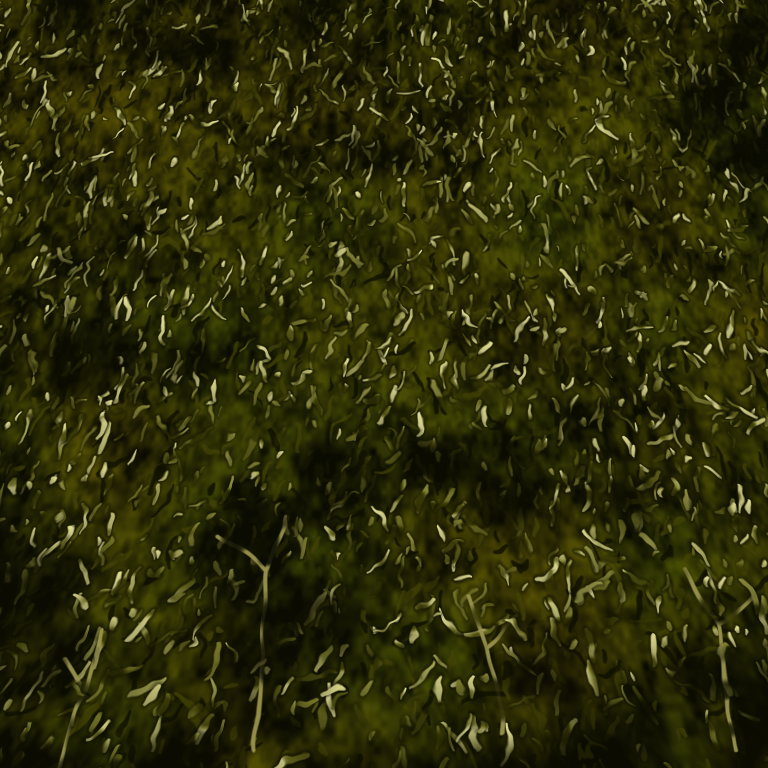
Reproduce this texture procedurally as a WebGL 1 fragment shader.

```glsl
precision highp float;
// Dark, sunlit meadow grass with glinting thin blades and a few dry forked stalks.
uniform vec2 u_resolution;

const vec3 SHADE_COLOR = vec3(0.055, 0.055, 0.006);
const vec3 LEAF_COLOR = vec3(0.26, 0.26, 0.02);
const vec3 GLOSS_COLOR = vec3(0.46, 0.46, 0.16);
const vec3 STRAW_COLOR = vec3(0.88, 0.87, 0.58);
const vec3 STALK_COLOR = vec3(0.50, 0.48, 0.25);
const float NEAR_CELLS = 19.0;    // blade cells per canvas at the bottom
const float FAR_CELLS = 34.0;     // blade cells per canvas at the top
const float BLADE_WIDTH = 0.075;  // half width, in cells
const float BLADE_CHANCE = 0.75;
const float RAGGEDNESS = 0.15;    // blade distortion, in cells
const float HALO = 0.14;          // width of the shadow around a blade, in cells
const float SOFTNESS = 0.0014;    // edge blur, in canvas units
const float MEAN_TONE = 0.143;
const float DARKEST_TONE = 0.045;
const float STALK_WIDTH = 0.0027;
const int LAYERS = 7;
const int SHADE_LAYERS = 2;
const int STALKS = 4;

vec2 hash2(vec2 p) {
  vec3 q = fract(vec3(p.xyx) * vec3(0.1031, 0.1030, 0.0973));
  q += dot(q, q.yzx + 33.33);
  return fract((q.xx + q.yz) * q.zy);
}

vec2 noise2(vec2 p) {
  vec2 i = floor(p), f = fract(p);
  f = f * f * (3.0 - 2.0 * f);
  vec2 low = mix(hash2(i), hash2(i + vec2(1.0, 0.0)), f.x);
  vec2 high = mix(hash2(i + vec2(0.0, 1.0)), hash2(i + 1.0), f.x);
  return mix(low, high, f.y);
}

float noise(vec2 p) {
  return noise2(p).x;
}

float segment(vec2 p, vec2 a, vec2 b) {
  vec2 ab = b - a;
  return length(p - a - ab * clamp(dot(p - a, ab) / dot(ab, ab), 0.0, 1.0));
}

// Coverage (x), position along the blade (y) and surrounding shadow (z).
vec3 blade(vec2 p, vec2 cell, float soft) {
  vec2 place = hash2(cell), form = hash2(cell + 57.3), bend = hash2(cell + 113.7);
  float spread = form.x * 2.0 - 1.0;
  float angle = 0.2 + 0.45 * spread + 0.8 * spread * spread * spread;
  vec2 axis = vec2(sin(angle), cos(angle));
  vec2 q = p - cell - place;
  float along = dot(q, axis), across = dot(q, vec2(axis.y, -axis.x));
  float halfLength = mix(0.09, 0.52, form.y * form.y);
  float t = clamp(along / halfLength, -1.0, 1.0);
  across -= (bend.x - 0.5) * 0.6 * halfLength * (t * t - 0.4);
  float d = length(vec2(across, along - t * halfLength));
  float width = BLADE_WIDTH * mix(0.55, 1.2, bend.y) * (1.0 - 0.35 * t * t);
  float cover = 1.0 - smoothstep(width - soft, width + soft, d);
  return vec3(cover, t, 1.0 - smoothstep(width, width + HALO, d));
}

vec3 ground(vec2 uv, vec2 field, out float light) {
  float patches = noise(uv * vec2(5.0, 7.0) + 8.3) - 0.5;
  float tufts = noise(uv * vec2(12.0, 15.0) + 63.0) - 0.5;
  float clumps = noise(field * 0.9 + 21.0) - 0.5;
  float fibres = noise(field * vec2(2.8, 2.0) + 47.0) - 0.5;
  float specks = noise(field * vec2(6.0, 4.5) + 17.0) - 0.5;
  float tone = MEAN_TONE + 0.02 * (uv.y - 0.5) + 0.17 * patches + 0.12 * tufts + 0.10 * clumps;
  light = smoothstep(0.04, 0.15, tone);
  tone += (0.17 * fibres + 0.10 * specks) * mix(0.4, 1.0, light);
  tone = clamp(tone, DARKEST_TONE, 0.30);
  float warmth = noise(uv * 7.0 + 81.0) - 0.5;
  return vec3(tone * (1.0 + 0.22 * warmth), tone, 0.003 + 0.04 * tone);
}

vec3 drawBlades(vec3 color, vec2 field, float scale, float light) {
  float soft = SOFTNESS * scale;
  vec2 ragged = field + RAGGEDNESS * (noise2(field * 4.0 + 5.0) - 0.5);
  float glint = smoothstep(0.22, 0.58, noise(field * 2.6 + 131.0));
  for (int layer = 0; layer < LAYERS; layer++) {
    bool shaded = layer < SHADE_LAYERS;
    vec2 p = ragged * (shaded ? 0.85 : 1.0) + float(layer) * vec2(37.37, 61.71);
    vec2 base = floor(p);
    for (int y = -1; y <= 1; y++) {
      for (int x = -1; x <= 1; x++) {
        vec2 cell = base + vec2(float(x), float(y));
        vec2 kind = hash2(cell + 171.9);
        vec3 shape = blade(p, cell, soft);
        float present = step(kind.x, BLADE_CHANCE);
        float gloss = kind.y * mix(0.6, 1.0, light) * mix(0.45, 1.0, glint);
        vec3 tint = mix(LEAF_COLOR, GLOSS_COLOR, smoothstep(0.2, 0.55, gloss));
        tint = mix(tint, STRAW_COLOR, smoothstep(0.45, 0.95, gloss));
        tint *= 0.9 + 0.1 * shape.y;
        float alpha = shape.x * present * mix(0.3, 1.0, light) * smoothstep(0.0, 0.5, gloss);
        if (shaded) {
          tint = mix(SHADE_COLOR, LEAF_COLOR * mix(0.5, 1.0, light), step(0.6, kind.y));
          alpha = 0.8 * shape.x * present;
        } else {
          color = mix(color, SHADE_COLOR, 0.6 * shape.z * present * kind.y);
        }
        color = mix(color, tint, alpha);
      }
    }
  }
  return color;
}

// Dry stems near the viewer, each ending in an uneven fork.
vec3 drawStalks(vec3 color, vec2 uv) {
  vec2 p = uv + 0.010 * (noise2(uv * 28.0) - 0.5);
  for (int i = 0; i < STALKS; i++) {
    float id = float(i);
    vec2 a = hash2(vec2(id, 5.1)), b = hash2(vec2(id, 19.4));
    vec2 root = vec2((id + a.x) / float(STALKS), 0.12 * a.y - 0.07);
    vec2 joint = root + vec2(0.08 * (b.x - 0.5), mix(0.08, 0.24, b.y));
    float d = segment(p, root, joint);
    d = min(d, segment(p, joint, joint + vec2(-0.06 * b.y - 0.01, 0.03 + 0.05 * a.x)));
    d = min(d, segment(p, joint, joint + vec2(0.015 + 0.04 * a.x, 0.03 + 0.05 * b.x)));
    float cover = 1.0 - smoothstep(STALK_WIDTH - SOFTNESS, STALK_WIDTH + SOFTNESS, d);
    float wear = smoothstep(0.25, 0.6, noise(uv * 40.0 + id * 11.0));
    color = mix(color, STALK_COLOR * mix(0.7, 1.2, wear), cover * mix(0.2, 0.95, wear));
  }
  return color;
}

void main() {
  vec2 uv = gl_FragCoord.xy / u_resolution;
  // Perspective: cells shrink towards the top.
  float scale = mix(NEAR_CELLS, FAR_CELLS, uv.y);
  vec2 field = vec2((uv.x - 0.5) * scale, uv.y * 0.5 * (NEAR_CELLS + scale)) + 100.0;
  float light;
  vec3 color = ground(uv, field, light);
  color = drawBlades(color, field, scale, light);
  gl_FragColor = vec4(drawStalks(color, uv), 1.0);
}
```
